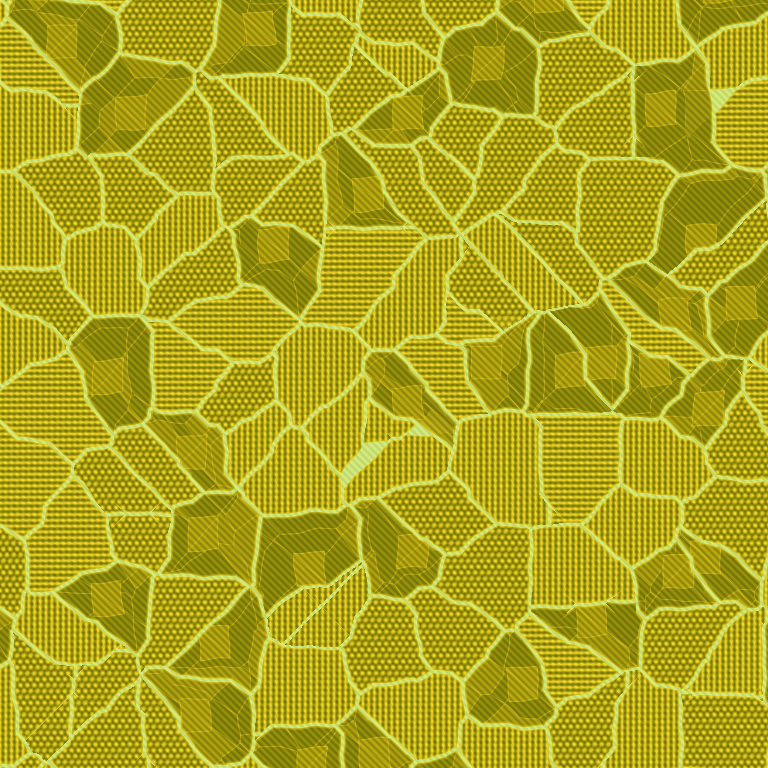
Reproduce this pattern procedurally as a WebGL 2 fragment shader.

```glsl
#version 300 es
precision highp float;
// Mosaic of chamfered cells: a Voronoi diagram under a nearly square distance.
// Most cells carry woven dots or stripes; the darker ones show a framed
// centre with spokes and facets split by their second and third nearest sites.

uniform vec2 u_resolution;
out vec4 fragColor;

const float TAU = 6.2831853;
const float CELLS = 8.8;           // grid squares along the short side
const float EXTRA_SHARE = 0.5;     // share of squares holding a second site
const float CHAMFER = 0.17;        // weight of the minor axis in the distance
const float MIN_SLOPE = 0.27;      // keeps flat ties between sites finite
const float WOBBLE = 0.006;        // bend of the borders, in grid squares
const float DARK_SHARE = 0.28;
const float DOT_SHARE = 0.5;       // share of dotted cells among the woven
const float BORDER = 0.0022;       // half widths, in canvas units
const float HALO = 0.0056;
const float SEAM = 0.0007;
const float FRAME = 0.17;          // half size of the centre frame
const float DOT_PERIOD = 0.0089;
const float STRIPE_PERIOD = 0.0075;
const float HATCH_PERIOD = 0.0068;

const vec3 SHADOW = vec3(0.48, 0.46, 0.02);
const vec3 OLIVE = vec3(0.67, 0.63, 0.06);
const vec3 GOLD = vec3(0.91, 0.82, 0.16);
const vec3 DARK_FACET = vec3(0.52, 0.51, 0.035);
const vec3 OCHRE = vec3(0.65, 0.60, 0.05);
const vec3 SEAM_GOLD = vec3(0.78, 0.70, 0.11);
const vec3 LIME = vec3(0.88, 0.92, 0.36);
const vec3 MINT = vec3(0.80, 0.91, 0.51);

struct Site {
    float dist;
    vec2 slope;    // gradient of dist
    vec2 offset;   // from the site to the point
    vec2 id;
};

vec2 hash2(vec2 p) {
    vec3 q = fract(p.xyx * vec3(0.1031, 0.1030, 0.0973));
    q += dot(q, q.yzx + 33.33);
    return fract((q.xx + q.yz) * q.zy);
}

Site siteAt(vec2 square, vec2 id, vec2 point) {
    vec2 offset = point - square - hash2(id + 17.0);
    vec2 a = abs(offset);
    float dist = max(a.x, a.y) + CHAMFER * min(a.x, a.y);
    vec2 slope = a.x > a.y ? vec2(1.0, CHAMFER) : vec2(CHAMFER, 1.0);
    return Site(dist, slope * sign(offset), offset, id);
}

// Distance to the line between two sites, in canvas units
float edgeDistance(Site near, Site far) {
    float slope = max(length(far.slope - near.slope), MIN_SLOPE);
    return (far.dist - near.dist) / (slope * CELLS);
}

// Coverage of a line of the given half width
float stroke(float d, float halfWidth, float blur) {
    return 1.0 - smoothstep(halfWidth - 0.6 * blur, halfWidth + 0.6 * blur, abs(d));
}

// Hexagonal dots, upright stripes or level stripes, chosen per cell
vec3 wovenColor(vec2 p, vec2 seed) {
    vec2 k = TAU / DOT_PERIOD * vec2(1.0, 0.57735);
    float hex = cos(2.0 * k.y * p.y) + 2.0 * cos(k.x * p.x) * cos(k.y * p.y);
    float tone = pow(max(hex + 1.5, 0.0) / 4.5, 0.72);
    if (seed.y > DOT_SHARE) {
        vec2 bars = cos(TAU * p / STRIPE_PERIOD);
        bars = seed.y > 0.5 * (1.0 + DOT_SHARE) ? bars : bars.yx;
        tone = 0.51 + 0.39 * bars.x + 0.12 * bars.y;
    }
    vec3 color = mix(SHADOW, OLIVE, smoothstep(0.0, 0.5, tone));
    return mix(color, GOLD, smoothstep(0.45, 0.95, tone));
}

// Dark facets around a brighter, crossed frame
vec3 facetColor(Site first, Site second, Site third, vec2 seed, float pixel) {
    vec2 q = first.offset + (seed.yx - 0.5) * 0.2 * first.offset.yx;
    float frame = (max(abs(q.x), abs(q.y) * 0.9) - FRAME) / CELLS;
    float spoke = (abs(q.x) - abs(q.y) * (0.6 + 0.6 * seed.y)) * 0.75 / CELLS;
    float diagonal = (q.x + (seed.y > 0.5 ? q.y : -q.y)) * 0.707 / CELLS;
    float facet = hash2(second.id + 3.0 * first.id + 5.0 * step(0.0, spoke)).x;
    vec3 color = mix(DARK_FACET, OCHRE, 0.15 * facet + 0.6 * step(0.75, facet));
    float seam = min(abs(edgeDistance(second, third)), abs(spoke));
    color = mix(color, SEAM_GOLD, 0.7 * stroke(seam, SEAM, pixel));
    vec3 center = mix(OCHRE, SEAM_GOLD, 0.7 * stroke(diagonal, SEAM, pixel));
    color = mix(color, center, 1.0 - smoothstep(-pixel, pixel, frame));
    return mix(color, SEAM_GOLD, 0.8 * stroke(frame, SEAM, pixel));
}

void main() {
    float pixel = 1.0 / min(u_resolution.x, u_resolution.y);
    vec2 p = gl_FragCoord.xy * pixel;
    vec2 point = p * CELLS;
    point += WOBBLE * (sin(point.yx * 17.0) + sin(point.yx * 9.3 + point * 5.1));

    // Three nearest sites, in order; some squares hold two sites
    Site first = Site(9.0, vec2(0.0), vec2(0.0), vec2(0.0));
    Site second = first, third = first;
    for (int i = 0; i < 50; i++) {
        vec2 square = floor(point) + vec2(i % 5 - 2, (i / 5) % 5 - 2);
        if (i >= 25 && hash2(square + 143.0).x > EXTRA_SHARE) continue;
        Site s = siteAt(square, square + (i < 25 ? 0.0 : 211.0), point);
        if (s.dist < first.dist) { third = second; second = first; first = s; }
        else if (s.dist < second.dist) { third = second; second = s; }
        else if (s.dist < third.dist) { third = s; }
    }

    vec2 seed = hash2(first.id + 71.0);
    bool dark = seed.x < DARK_SHARE;
    vec3 color = dark ? facetColor(first, second, third, seed, pixel) : wovenColor(p, seed);

    // Diagonal hatch, then the glowing borders
    float hatch = cos(TAU * (p.x + p.y) * 0.7071 / HATCH_PERIOD);
    color *= 1.0 + (dark ? 0.13 : 0.05) * hatch;
    float edge = edgeDistance(first, second);
    color = mix(color, GOLD, 0.6 * (1.0 - smoothstep(BORDER, HALO, edge)));
    vec3 border = mix(MINT, LIME, smoothstep(0.0, BORDER, edge)) * (0.97 + 0.05 * hatch);
    color = mix(color, border, stroke(edge, BORDER, max(pixel, 0.6 * BORDER)));
    fragColor = vec4(color, 1.0);
}
```
